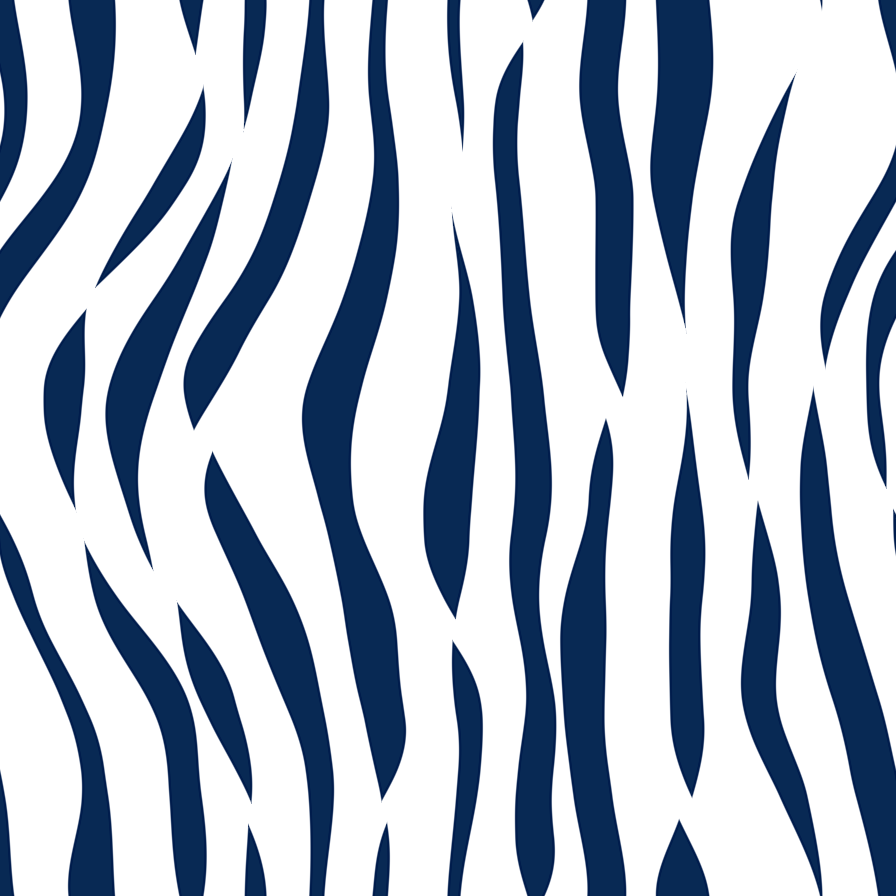
This pattern is drawn by a three.js fragment shader. Its source:

```glsl
varying vec2 vUv;

const float TAU = 6.2831853;
const float COLUMNS = 11.0;

float hash(vec2 p) {
  return fract(sin(dot(p, vec2(127.1, 311.7))) * 43758.5453);
}

// Smooth noise along y that wraps after a whole number of cells
float wrapNoise(float y, float cells, float seed) {
  float f = y * cells;
  float i = floor(f);
  float a = hash(vec2(floor(mod(i + 0.5, cells)), seed));
  float b = hash(vec2(floor(mod(i + 1.5, cells)), seed));
  return mix(a, b, smoothstep(0.0, 1.0, f - i));
}

// Shared bend: strong chevron at the left, slight opposite bow at the right
float bend(vec2 p) {
  float amount = 0.035 + 0.05 * cos(TAU * (p.x - 0.15));
  return p.x - amount * cos(TAU * p.y) + 0.008 * sin(TAU * (2.0 * p.y + p.x));
}

// One column of tapered stripes laid end to end; negative inside
float column(float x, float y, float id) {
  float seed = id * 7.0 + 3.0;
  float count = 1.0 + floor(3.0 * hash(vec2(seed, 1.0)));
  float u = fract(y + hash(vec2(seed, 2.0)));
  float s = (u + 0.08 * sin(TAU * u)) * count;
  float t = fract(s);
  float piece = seed + 0.37 * floor(s);

  // Wavering centre line, with a shift and slant for each stripe
  float centre = (wrapNoise(y, 5.0, seed) - 0.5) * 0.044
               + (wrapNoise(y, 9.0, seed + 1.0) - 0.5) * 0.014
               + (hash(vec2(piece, 5.0)) - 0.5) * 0.022
               + (hash(vec2(piece, 6.0)) - 0.5) * (t - 0.5) * 0.05;

  // Swelling width, drawn out to a point at both ends
  float ending = (min(t, 1.0 - t) / count - 0.018) / 0.13;
  float taper = sin(clamp(ending, -0.4, 1.0) * TAU * 0.25);
  float halfWidth = mix(0.009, 0.027, wrapNoise(y, 7.0, seed + 2.0));
  return abs(x - centre) - halfWidth * taper;
}

float stripes(vec2 p) {
  float x = bend(p);
  float nearest = floor(x * COLUMNS);
  float d = 1.0;
  for (int k = -1; k <= 1; k++) {
    float i = nearest + float(k);
    float id = floor(mod(i + 0.5, COLUMNS));
    d = min(d, column(x - (i + 0.5) / COLUMNS, p.y, id));
  }
  return d;
}

void main() {
  // Divide by the slope to get an even distance to the edge
  float e = 0.0005;
  float f = stripes(vUv);
  vec2 slope = vec2(stripes(vUv + vec2(e, 0.0)), stripes(vUv + vec2(0.0, e))) - f;
  float d = f / clamp(length(slope) / e, 0.5, 2.0);

  // Navy ink with a thin deeper rim on white
  vec3 navy = vec3(0.03, 0.16, 0.33);
  vec3 rim = vec3(0.0, 0.11, 0.30);
  vec3 ink = mix(navy, rim, smoothstep(-0.0032, -0.0022, d));
  gl_FragColor = vec4(mix(ink, vec3(1.0), smoothstep(-0.001, 0.001, d)), 1.0);
}
```
